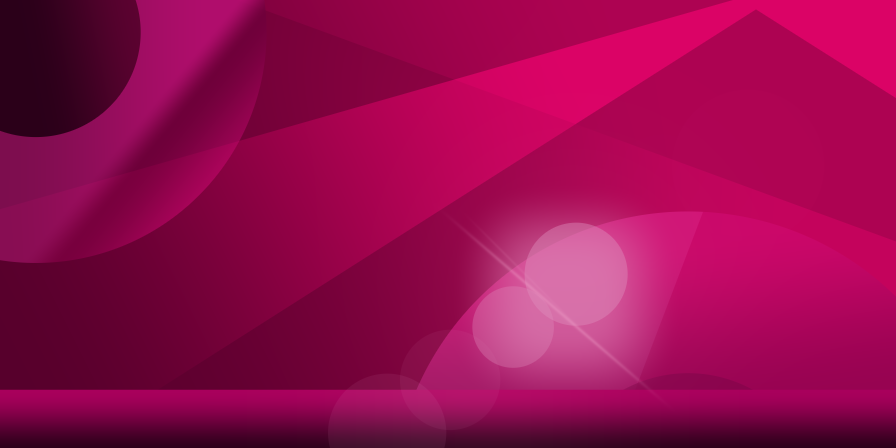
A WebGL 2 fragment shader for this background:

```glsl
#version 300 es
precision highp float;
// Magenta backdrop: crossing light beams, two translucent rings, a soft glow
// with a chain of discs and thin streaks, and a shaded bar along the bottom.
// Layers are half-planes and circles blended in units of the canvas height.
uniform vec2 u_resolution;
out vec4 fragColor;

// Antialiased coverage of the region where the signed distance is negative
float fill(float dist) {
    return clamp(0.5 - dist * u_resolution.y, 0.0, 1.0);
}

// Signed distance to the line from a to b, positive on its left
float lineSide(vec2 p, vec2 a, vec2 b) {
    vec2 dir = normalize(b - a);
    return dir.x * (p.y - a.y) - dir.y * (p.x - a.x);
}

float disc(vec2 p, vec2 center, float radius) {
    return fill(length(p - center) - radius);
}

// Thin line from a to b that fades out at both ends
float streak(vec2 p, vec2 a, vec2 b, float width) {
    float along = dot(p - a, b - a) / dot(b - a, b - a);
    float fade = smoothstep(0.0, 0.4, along) * (1.0 - smoothstep(0.6, 1.0, along));
    float d = lineSide(p, a, b) / width;
    return fade * exp(-d * d);
}

void main() {
    vec2 p = gl_FragCoord.xy / u_resolution.y;
    p.x *= 2.0 * u_resolution.y / u_resolution.x;
    float diagonal = p.x + 0.5 * p.y;

    // Backdrop, dark at lower left
    vec3 shade = vec3(0.36, 0.0, 0.18);
    vec3 color = mix(shade, vec3(0.68, 0.01, 0.32), smoothstep(0.3, 1.9, diagonal));
    vec3 beam = mix(shade, vec3(0.86, 0.01, 0.40), smoothstep(0.1, 1.75, diagonal));

    // Wide beam and the peak it forms at the upper right
    vec2 apex = vec2(1.6875, 0.979);
    float upper = fill(lineSide(p, vec2(0.0, 0.533), vec2(1.016, 0.823)));
    float peak = fill(max(lineSide(p, vec2(0.352, 0.13), apex),
                          lineSide(p, apex, vec2(2.0, 0.781))));
    color = mix(color, beam, upper * (1.0 - peak));

    // Crossing edge brightens the peak below it and darkens the left wedge
    float cross = lineSide(p, vec2(0.6, 0.974), vec2(2.0, 0.461));
    float below = fill(cross);
    color += vec3(0.09, 0.0, 0.04) * peak * below * smoothstep(1.1, 1.8, p.x);
    color *= 1.0 - 0.10 * below * (1.0 - upper) * exp(-4.0 * abs(cross));
    color *= 1.0 - 0.05 * below * upper * (1.0 - peak);
    color = mix(color, vec3(0.75, 0.08, 0.42), 0.06 * disc(p, vec2(1.67, 0.63), 0.17));

    // Upper left ring with a dark diagonal fold
    vec2 hub = vec2(0.08, 0.928);
    float fold = lineSide(p, vec2(0.13, 0.422), vec2(0.596, 0.987));
    vec3 band = mix(vec3(0.54, 0.06, 0.34), vec3(0.76, 0.06, 0.47),
                    smoothstep(0.0, 0.5, p.x));
    vec3 folded = mix(vec3(0.46, 0.0, 0.24), vec3(0.70, 0.02, 0.38),
                      smoothstep(0.0, 0.20, -fold));
    band = mix(folded, band, smoothstep(-0.01, 0.06, fold));
    band += vec3(0.05, 0.0, 0.02) * (upper - 0.5);
    color = mix(color, band, 0.85 * disc(p, hub, 0.515));
    vec3 core = mix(vec3(0.17, 0.0, 0.10), vec3(0.36, 0.01, 0.19),
                    smoothstep(0.08, 0.36, p.x + 0.2 * (p.y - 0.8)));
    color = mix(color, core, disc(p, hub, 0.234));

    // Lower right ring, paler to the left of a slanted edge
    hub = vec2(1.536, -0.133);
    float pale = fill(-lineSide(p, vec2(1.432, 0.167), vec2(1.57, 0.529)));
    band = mix(vec3(0.56, 0.01, 0.31), vec3(0.80, 0.03, 0.42),
               smoothstep(0.08, 0.48, p.y + 0.12 * (1.6 - p.x)));
    band += vec3(0.03, 0.06, 0.06) * pale;
    color = mix(color, band, 0.85 * disc(p, hub, 0.661));
    color = mix(color, vec3(0.52, 0.01, 0.29), 0.75 * disc(p, hub, 0.30));

    // Rounded-square glow with a wide faint halo
    vec2 q = abs(p - vec2(1.265, 0.335));
    float spread = pow(dot(q * q * q, vec2(1.0)), 1.0 / 3.0);
    float glow = 0.58 * (1.0 - smoothstep(0.07, 0.26, spread))
               + 0.10 * exp(-12.0 * dot(q, q));
    color = mix(color, vec3(0.86, 0.48, 0.69), glow);

    // Bottom bar
    vec3 bar = mix(vec3(0.15, 0.0, 0.09), vec3(0.66, 0.0, 0.36),
                   smoothstep(-0.02, 0.13, p.y));
    bar += vec3(0.05, 0.04, 0.04) * exp(-10.0 * pow(p.x - 1.1, 2.0));
    color = mix(color, bar, fill(p.y - 0.13));

    // Chain of discs descending to the left
    vec4 radii = vec4(0.115, 0.091, 0.112, 0.132);
    vec4 alphas = vec4(0.42, 0.32, 0.07, 0.09);
    for (int i = 0; i < 4; i++) {
        vec2 center = vec2(1.286, 0.388) - float(i) * vec2(0.1406, 0.118);
        color = mix(color, vec3(0.87, 0.56, 0.74), alphas[i] * disc(p, center, radii[i]));
    }

    // Fine streaks through the glow
    float rays = 0.32 * streak(p, vec2(0.96, 0.552), vec2(1.52, 0.07), 0.004)
               + 0.10 * streak(p, vec2(1.02, 0.54), vec2(1.32, 0.24), 0.003);
    color = mix(color, vec3(0.95, 0.65, 0.80), rays);

    fragColor = vec4(clamp(color, 0.0, 1.0), 1.0);
}
```
